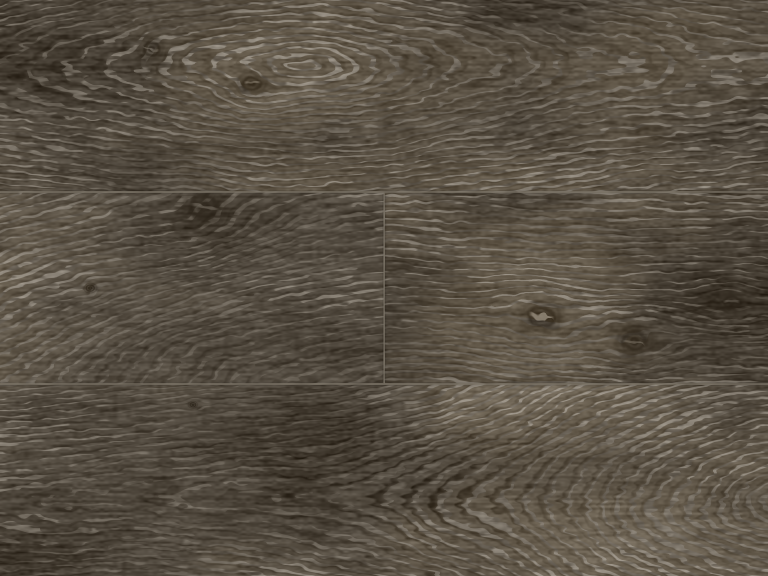
This texture is drawn by a Shadertoy shader. Its source:

```glsl
float hash(vec2 p) {
    p = fract(p * vec2(0.1031, 0.1137));
    p += dot(p, p.yx + 33.3);
    return fract((p.x + p.y) * p.x * 7.13);
}

float noise(vec2 p) {
    vec2 i = floor(p), f = fract(p);
    f = f * f * (3.0 - 2.0 * f);
    return mix(mix(hash(i), hash(i + vec2(1, 0)), f.x),
               mix(hash(i + vec2(0, 1)), hash(i + vec2(1, 1)), f.x), f.y);
}

float fbm(vec2 p) {
    float sum = 0.0, amp = 0.5;
    for (int i = 0; i < 4; i++) {
        sum += amp * noise(p);
        p = p * 2.03 + 17.3;
        amp *= 0.5;
    }
    return sum;
}

// 0 bottom, 1 middle left, 2 middle right, 3 top
int plankAt(vec2 p) {
    int row = int(clamp(floor(p.y * 3.0), 0.0, 2.0));
    return row == 0 ? 0 : row == 2 ? 3 : p.x < 0.667 ? 1 : 2;
}

// Knots: centre, radius, brightness of the filled crack
const vec4 KNOTS[8] = vec4[8](
    vec4(0.356, 0.640, 0.030, 0.5), vec4(0.940, 0.450, 0.027, 1.0),
    vec4(1.100, 0.408, 0.024, 0.5), vec4(1.270, 0.475, 0.018, 0.4),
    vec4(0.262, 0.915, 0.018, 0.5), vec4(0.438, 0.855, 0.018, 0.6),
    vec4(0.335, 0.297, 0.006, 0.0), vec4(0.157, 0.500, 0.008, 0.0));

// Growth ring field: long ovals whose ends flatten into straight grain
float rings(vec2 p, int plank) {
    vec2 centre = vec2(1.38, 0.13);
    float squash = 0.5, reach = 0.33, warp = 0.03, flatten = 0.7, count = 76.0;
    if (plank == 1) { centre = vec2(0.76, 0.22); squash = 0.5; reach = 0.5; warp = 0.07; count = 62.0; }
    if (plank == 2) { centre = vec2(1.05, 0.15); squash = 0.1; reach = 0.2; warp = 0.03; count = 74.0; }
    if (plank == 3) { centre = vec2(0.52, 0.885); squash = 0.3; reach = 0.17; warp = 0.03; flatten = 0.3; count = 82.0; }
    vec2 d = p - centre;
    float bent = tanh(d.x * squash / reach);
    float straight = flatten * bent * bent * sqrt(d.y * d.y + 0.0004);
    float bend = noise(p * vec2(3.0, 5.0) + float(plank) * 9.0) - 0.5;
    float ripple = noise(p * vec2(9.0, 20.0)) - 0.5;
    float jitter = noise(p * vec2(50.0, 130.0)) - 0.5;
    return count * (length(vec2(reach * bent, d.y)) + straight
        + warp * bend + 0.012 * ripple + 0.006 * jitter);
}

void mainImage(out vec4 fragColor, in vec2 fragCoord) {
    vec2 p = fragCoord / iResolution.xy * vec2(4.0 / 3.0, 1.0);
    float px = 1.0 / iResolution.y;
    int plank = plankAt(p);

    // Push the grain around knots and gather their shading
    vec2 q = p;
    float knotDark = 0.0, crack = 0.0;
    for (int i = 0; i < 8; i++) {
        vec4 knot = KNOTS[i];
        if (plankAt(knot.xy) != plank) continue;
        vec2 d = p - knot.xy;
        float r = length(d * vec2(0.75, 1.0)) / knot.z;
        r += 0.5 * (fbm(p * 45.0) - 0.5);
        q.y -= 0.75 * d.y * exp(-0.22 * r * r);
        float whorl = 0.8 + 0.2 * sin(r * 14.0);
        knotDark = max(knotDark, whorl * (1.0 - smoothstep(0.3, 1.5, r)));
        float split = abs(d.y + 0.5 * knot.z * (noise(p * 90.0) - 0.5) + 0.15 * d.x);
        float gap = 1.0 - smoothstep(0.05, 0.18, split / knot.z);
        crack = max(crack, knot.w * gap * (1.0 - smoothstep(0.5, 0.9, abs(d.x) / knot.z)));
    }

    // Thin filled pores along each ring, broken into dashes, beside late wood
    float h = rings(q, plank);
    float soft = clamp(fwidth(h), 0.04, 0.4);
    float t = fract(h);
    float thickness = 0.04 + 0.16 * noise(p * vec2(7.0, 24.0));
    float pale = 1.0 - smoothstep(thickness - 0.4 * soft, thickness + 0.7 * soft, abs(t - 0.5));
    float late = smoothstep(0.5, 0.85, t) * (1.0 - smoothstep(0.9 - soft, 1.0, t));
    float dashes = smoothstep(0.3, 0.6, noise(p * vec2(45.0, 210.0)));
    float patches = smoothstep(0.3, 0.65, fbm(p * vec2(4.0, 10.0) + 31.0));
    float fibre = noise(p * vec2(28.0, 240.0) + 5.0) - 0.5;
    float speck = noise(p * vec2(130.0, 260.0)) - 0.5;
    float blotch = fbm(p * vec2(2.2, 4.5) + float(plank) * 7.0) - 0.47;

    // Stronger figure in the arched part of the bottom plank
    vec2 arch = (p - vec2(0.76, 0.16)) / vec2(0.2, 0.11);
    float figure = plank == 0 ? exp(-dot(arch, arch)) : 0.0;

    float tone = 0.37 + 0.85 * blotch + 0.3 * fibre + 0.2 * speck;
    tone += pale * (0.06 + 0.46 * dashes) * (0.4 + 0.6 * patches);
    tone -= late * (0.14 + 0.22 * figure);
    tone += plank == 1 ? 0.05 : plank == 2 ? -0.05 : plank == 3 ? -0.03 : 0.03;
    tone = mix(tone, -0.1, 0.8 * knotDark);
    tone = mix(tone, 1.1, 0.8 * crack);

    vec3 wood = mix(vec3(0.20, 0.17, 0.13), vec3(0.55, 0.52, 0.475), clamp(tone, -0.2, 1.2));
    wood += vec3(0.012, 0.003, -0.014) * (1.0 - pale) * smoothstep(-0.1, 0.2, blotch);

    // Pale joints between planks
    float joint = min(abs(p.y - 0.331), abs(p.y - 0.669));
    joint = min(abs(p.y - 1.0 / 3.0), abs(p.y - 2.0 / 3.0));
    if (plank == 1 || plank == 2) joint = min(joint, abs(p.x - 0.667));
    wood *= 1.0 - 0.12 * (1.0 - smoothstep(0.001, 0.005, joint));
    float edge = 1.0 - smoothstep(0.0014 - 0.5 * px, 0.0014 + 0.5 * px, joint);
    wood = mix(wood, vec3(0.48, 0.45, 0.40), edge * (0.6 + 0.4 * noise(p * 40.0)));

    fragColor = vec4(wood, 1.0);
}
```
